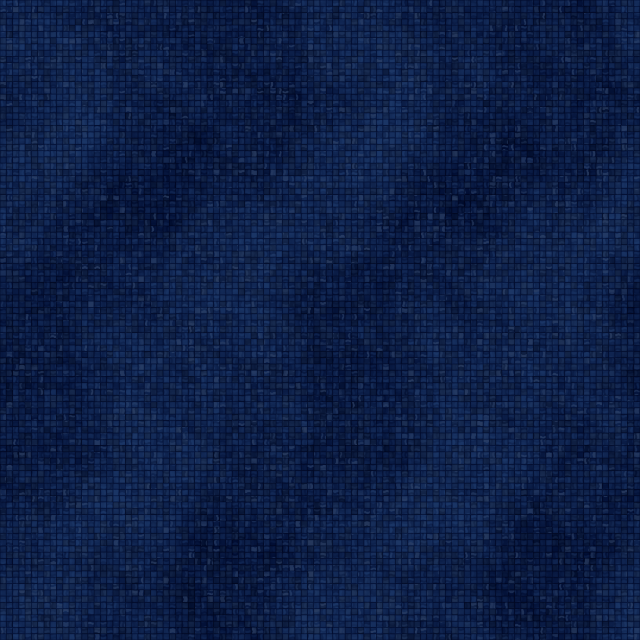
Give the GLSL for this texture, as a WebGL 1 fragment shader.

```glsl
precision highp float;
// Navy plain-weave cloth with fine fibres, an even dark grid and soft faded patches.

uniform vec2 u_resolution;

const float TAU = 6.2831853;
const float THREADS = 102.0;

const vec3 DEEP_BLUE = vec3(0.02, 0.08, 0.235);
const vec3 LIGHT_BLUE = vec3(0.09, 0.19, 0.375);
const vec3 SLATE = vec3(0.18, 0.25, 0.39);
const vec3 GAP_SHADE = vec3(0.20, 0.42, 0.64);
const vec3 GREY_TINT = vec3(1.18, 0.97, 0.88);

float hash(vec2 p) {
  vec3 q = fract(vec3(p.xyx) * 0.1031);
  q += dot(q, q.yzx + 33.33);
  return fract((q.x + q.y) * q.z);
}

// Uneven fading built from warped, layered sines, about -1 to 1.
float fading(vec2 uv) {
  vec2 p = uv + 0.035 * sin(TAU * (2.0 * uv.yx + vec2(0.1, 0.4)));
  float band = cos(TAU * (2.0 * p.x - p.y - 0.21) + 0.6 * sin(TAU * p.y));
  float patches = sin(TAU * (p.x + 2.0 * p.y + 0.15)) * cos(TAU * (3.0 * p.x - p.y));
  float mottle = sin(TAU * (5.0 * p.x + 3.0 * p.y)) * sin(TAU * (4.0 * p.y - 3.0 * p.x));
  float blotch = sin(TAU * (11.0 * p.x + 4.0 * p.y)) * sin(TAU * (9.0 * p.y - 5.0 * p.x));
  return 0.5 * band + 0.3 * patches + 0.25 * mottle + 0.15 * blotch;
}

// Soft strip of a given half width, centred on zero.
float strip(float d, float halfWidth, float blur) {
  return 1.0 - smoothstep(halfWidth - blur, halfWidth + blur, abs(d));
}

// Random strands side by side along one thread, from 0 to 1.
float fibres(float across, float along, vec2 cell) {
  float seed = hash(cell + 11.0);
  float x = 3.0 * (across + 0.5) + 0.2 * sin(TAU * (along + seed));
  float i = floor(x);
  float a = hash(cell * 5.0 + vec2(i, 3.0));
  float b = hash(cell * 5.0 + vec2(i + 1.0, 3.0));
  return mix(a, b, smoothstep(0.15, 0.85, x - i));
}

void main() {
  vec2 uv = gl_FragCoord.xy / u_resolution;
  vec2 cell = floor(uv * THREADS);
  vec2 local = fract(uv * THREADS) - 0.5;
  float pixel = THREADS / min(u_resolution.x, u_resolution.y);

  // Alternate the upper thread between weft and warp.
  float warpOnTop = mod(cell.x + cell.y, 2.0);
  vec2 thread = mix(local.yx, local, warpOnTop);
  float across = thread.x;
  float along = thread.y;

  // Dark grid between threads, slightly weaker across the thread ends.
  float blur = max(0.11, 0.6 * pixel);
  float body = strip(across, 0.42, blur);
  float ends = strip(along, 0.43, blur);
  float cover = body * mix(0.15, 1.0, ends);

  // Light the crown and vary each crossing, row and column.
  float strands = fibres(across, along, cell);
  float crown = 1.0 - 4.0 * along * along;
  float shade = hash(cell + 37.0) - 0.5;
  float lineId = mix(cell.y, cell.x + 200.0, warpOnTop);
  float lineShade = hash(vec2(lineId, 7.0)) - 0.5;
  float tone = 0.12 + 0.62 * strands + 0.12 * crown;
  tone += 0.32 * shade + 0.14 * lineShade + 0.45 * fading(uv);

  vec3 color = mix(DEEP_BLUE, LIGHT_BLUE, clamp(tone, -0.4, 1.15));

  // Greyer threads, then pale worn flecks on scattered strands.
  float grey = smoothstep(0.45, 0.95, hash(cell + 153.0));
  color *= mix(vec3(1.0), GREY_TINT, grey);
  float wear = smoothstep(0.55, 1.0, hash(cell + 91.0));
  float fleck = wear * smoothstep(0.5, 0.9, strands);
  color = mix(color, SLATE, 0.6 * fleck);

  color *= mix(GAP_SHADE, vec3(1.0), cover);
  gl_FragColor = vec4(clamp(color, 0.0, 1.0), 1.0);
}
```
